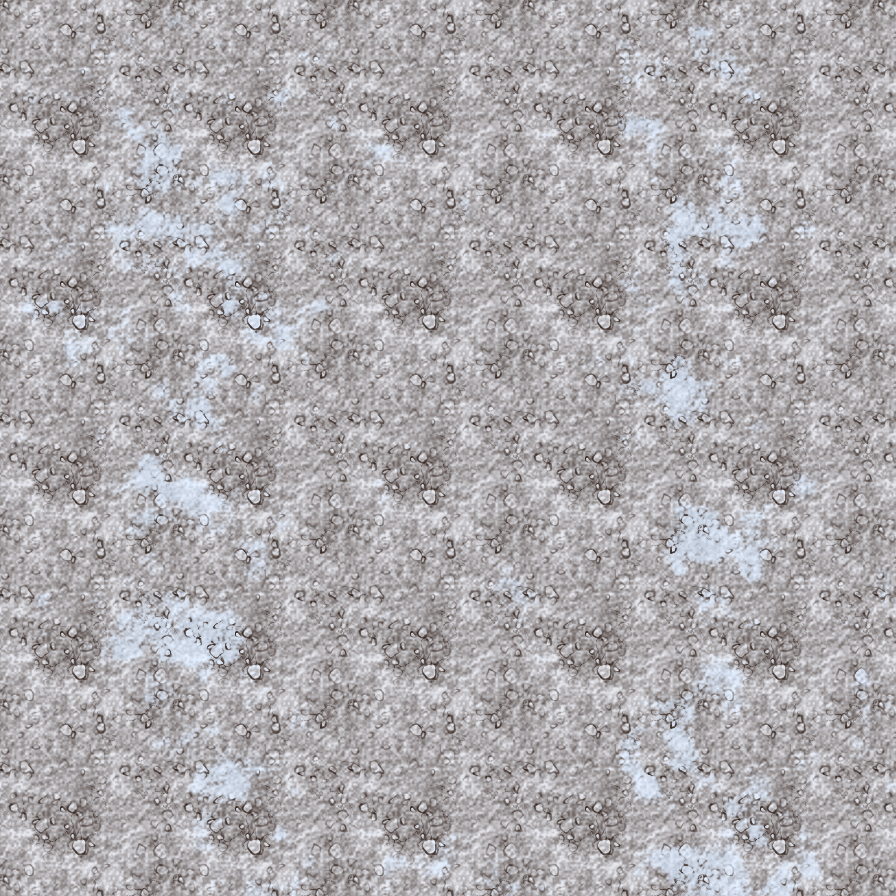
This texture is drawn by a WebGL 1 fragment shader. Its source:

```glsl
precision highp float;
// Weathered pebbly plaster: one square tile of sandy blotches, hairline cracks
// and dark-rimmed stones, repeated over the canvas with warped wrapping noise.
// Pale frost patches in two loose columns lie on top and do not repeat.

uniform vec2 u_resolution;

const float REPEATS = 5.12;          // tiles across and down
const vec3 UMBER = vec3(0.40, 0.36, 0.35);
const vec3 PALE = vec3(0.83, 0.83, 0.85);
const vec3 FROST = vec3(0.82, 0.87, 0.94);
const float BASE_TONE = 0.70;        // 0 is umber, 1 is pale
const float BLOTCH = 0.62;
const float MOTTLE = 0.38;
const float GRAIN = 0.52;
const float RELIEF = 0.45;
const float CLUMP_SHADE = 0.13;
const float CRACK = 0.45;
const float RIM_TONE = -0.42;
const float RIM_WIDTH = 0.011;       // in tiles
const float HALO_WIDTH = 0.015;      // in tiles
const float FROST_COLUMN = 0.29;     // distance of columns from the centre
const float FROST_SPREAD = 0.11;

float hash(vec2 p) {
  return fract(sin(dot(p, vec2(127.1, 311.7))) * 43758.545);
}

vec2 wrap(vec2 cell, float period) {
  return floor(mod(cell + 0.5, period));
}

// Value noise that repeats after "period" cells
float noise(vec2 p, float period) {
  vec2 i = floor(p), f = fract(p);
  f = f * f * (3.0 - 2.0 * f);
  vec2 a = wrap(i, period), b = wrap(i + 1.0, period);
  return mix(mix(hash(a), hash(vec2(b.x, a.y)), f.x),
             mix(hash(vec2(a.x, b.y)), hash(b), f.x), f.y);
}

// Octaves are shifted so that their lattices never line up
float fbm(vec2 p, float period) {
  float sum = 0.0, amp = 0.52;
  vec2 shift = vec2(0.31, 0.73);
  for (int i = 0; i < 5; i++) {
    sum += amp * noise(p * period + shift, period);
    shift += vec2(3.37, 5.59);
    period *= 2.0;
    amp *= 0.5;
  }
  return sum;
}

// Bends straight lattice lines without breaking the repeat
vec2 warp(vec2 p, float period, float amount) {
  vec2 q = p * period;
  return p + amount * (vec2(noise(q + 0.6, period), noise(q + 3.2, period)) - 0.5);
}

// How densely stones gather at a point of the tile
float clump(vec2 p) {
  p = warp(p, 6.0, 0.16);
  float wide = noise(p * 7.0 + vec2(2.4, 5.7), 7.0);
  float narrow = noise(p * 13.0 + vec2(4.2, 0.6), 13.0);
  return smoothstep(0.40, 0.76, 0.6 * wide + 0.4 * narrow);
}

// Lays one grid of uneven stones over the given tone
float addStones(float tone, vec2 p, float cells, float seed, float soft) {
  vec2 home = floor(p * cells);
  for (int y = -1; y <= 1; y++) {
    for (int x = -1; x <= 1; x++) {
      vec2 cell = home + vec2(float(x), float(y));
      vec2 id = wrap(cell, cells) + seed;
      float pick = hash(id + 3.3), vary = hash(id + 7.9), bold = hash(id + 31.1);
      vec2 centre = (cell + 0.1 + 0.8 * vec2(hash(id), hash(id + 19.7))) / cells;
      float crowd = clump(centre);
      float present = step(pick, mix(0.22, 0.75, crowd));

      // Uneven outline around the centre
      vec2 d = p - centre;
      float angle = atan(d.y, d.x + 1e-5) + 6.2832 * vary;
      float radius = mix(0.16, 0.34, vary * vary) / cells;
      radius *= 1.0 + 0.13 * sin(2.0 * angle) + 0.09 * sin(3.0 * angle + 40.0 * pick);
      float dist = length(d) - radius;

      // Soft halo, dark rim heavier on one side, pale body
      float strength = present * mix(0.10, 1.0, bold * mix(0.45, 1.0, crowd));
      float lean = 6.2832 * hash(id + 11.5);
      float side = 0.62 + 0.38 * dot(normalize(d + 1e-5), vec2(cos(lean), sin(lean)));
      float halo = exp(-max(dist, 0.0) / HALO_WIDTH);
      float rim = 1.0 - smoothstep(RIM_WIDTH - soft, RIM_WIDTH + soft, dist);
      float body = 1.0 - smoothstep(-soft, soft, dist);
      tone -= 0.14 * halo * strength * (1.0 - body);
      tone = mix(tone, RIM_TONE, rim * strength * side * (1.0 - body));
      float fill = mix(0.70, 1.12, bold) - 0.10 * side;
      tone = mix(tone, fill, body * present * mix(0.25, 0.9, strength));
    }
  }
  return tone;
}

void main() {
  vec2 uv = gl_FragCoord.xy / u_resolution;
  vec2 p = fract(uv * REPEATS);
  float soft = max(0.004, 0.5 * REPEATS / min(u_resolution.x, u_resolution.y));
  // Blotches, cracks and stones
  vec2 bent = warp(p, 6.0, 0.10);
  vec2 rough = warp(p, 29.0, 0.022);
  float crowd = clump(p);
  float tone = BASE_TONE + BLOTCH * (fbm(bent, 8.0) - 0.5) - CLUMP_SHADE * (crowd - 0.4);
  tone += MOTTLE * (noise(rough * 27.0 + 0.4, 27.0) - 0.5);
  float vein = abs(fbm(bent + 0.37, 12.0) - 0.5);
  tone -= CRACK * crowd * (1.0 - smoothstep(0.0, 0.03, vein));
  tone = addStones(tone, rough, 16.0, 60.0, soft);
  tone = addStones(tone, rough, 9.0, 23.0, soft);
  // Sandy grain with light from the upper left
  float slope = noise(p * 48.0 + vec2(0.5, -0.5), 48.0) - noise(p * 48.0, 48.0);
  tone += RELIEF * slope + GRAIN * (noise(p * 80.0, 80.0) - 0.5);
  vec3 color = mix(UMBER, PALE, clamp(tone, -0.50, 1.15));
  // Ragged frost over the whole canvas, broken by the darkest pits
  float offset = (abs(uv.x - 0.5) - FROST_COLUMN) / FROST_SPREAD;
  float patches = noise(warp(uv, 14.0, 0.06) * 11.0 + vec2(2.3, 6.8), 64.0);
  float cover = 0.36 * patches + 0.64 * fbm(uv, 34.0) + 0.20 * exp(-offset * offset);
  float frost = smoothstep(0.72, 0.90, cover + 0.14 * (tone - 0.6));
  frost *= 0.80 * smoothstep(-0.1, 0.4, tone);
  color = mix(color, FROST + 0.12 * (tone - 0.6), frost);
  gl_FragColor = vec4(color, 1.0);
}
```
